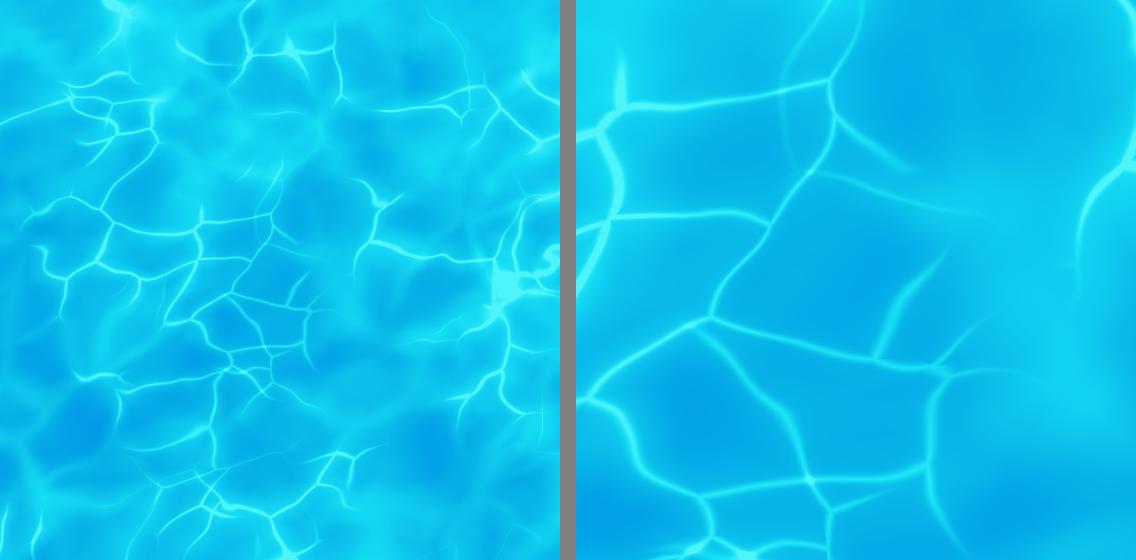
Left: the whole. Right: its middle third, enlarged.
Reproduce this texture procedurally as a Shadertoy shader.

```glsl
// Sunlit pool water: soft cyan clouds over rounded blue cells, crossed by thin
// broken light filaments. Two warped Voronoi layers give cells and filaments,
// and value noise fades them in and out.

float hash(vec2 p) {
    return fract(sin(dot(p, vec2(127.1, 311.7))) * 43758.5453);
}

vec2 hash2(vec2 p) {
    return vec2(hash(p), hash(p + 57.3));
}

float noise(vec2 p) {
    vec2 i = floor(p), f = fract(p);
    f = f * f * f * (f * (f * 6.0 - 15.0) + 10.0);
    return mix(mix(hash(i), hash(i + vec2(1, 0)), f.x),
               mix(hash(i + vec2(0, 1)), hash(i + vec2(1, 1)), f.x), f.y);
}

float fbm(vec2 p) {
    float sum = 0.0, amp = 0.5;
    for (int i = 0; i < 4; i++) {
        sum += amp * noise(p);
        p = mat2(1.6, 1.2, -1.2, 1.6) * p + 7.3;
        amp *= 0.5;
    }
    return sum / 0.9375;
}

vec2 noise2(vec2 p) {
    return vec2(noise(p), noise(p + 31.7)) - 0.5;
}

// x: gap between the two nearest seeds, y: distance to the border between them
vec2 voronoi(vec2 p) {
    vec2 cell = floor(p), near1 = vec2(9.0), near2 = vec2(9.0);
    for (int y = -2; y <= 2; y++)
    for (int x = -2; x <= 2; x++) {
        vec2 c = cell + vec2(x, y);
        vec2 r = c + hash2(c) - p;
        if (dot(r, r) < dot(near1, near1)) {
            near2 = near1;
            near1 = r;
        } else if (dot(r, r) < dot(near2, near2)) {
            near2 = r;
        }
    }
    float border = dot(0.5 * (near1 + near2), normalize(near2 - near1));
    return vec2(length(near2) - length(near1), border);
}

// Brightness added by one web of caustic light
float caustics(vec2 p, float scale, float seed) {
    vec2 warped = p + 0.075 * noise2(p * 8.0 + seed) + 0.022 * noise2(p * 25.0 + seed);
    vec2 v = voronoi(warped * scale + seed);
    float patches = smoothstep(0.25, 0.8, noise(p * 5.0 + seed * 1.7));
    float lit = smoothstep(0.48, 0.8, noise(p * 8.5 + seed * 2.3));

    float glow = 0.085 * patches * exp(-10.0 * v.x * v.x);
    float halo = 0.055 * lit * exp(-v.x / 0.12);
    float width = scale * (0.0014 + 0.0016 * lit);
    float filament = 0.15 * lit * exp(-v.y * v.y / (width * width));
    return glow + halo + filament;
}

// Deep azure through cyan to pale aqua, driven by the green level
vec3 waterColor(float g) {
    float red = 0.01 + 0.38 * max(g - 0.67, 0.0) + 0.22 * smoothstep(0.85, 1.0, g);
    float blue = 0.907 + 0.3 * max(g - 0.7, 0.0);
    return vec3(red, g, blue);
}

void mainImage(out vec4 fragColor, in vec2 fragCoord) {
    vec2 uv = fragCoord / iResolution.y;

    // Tilt and stretch so that features lean up to the right
    vec2 p = mat2(0.92, -0.39, 0.39, 0.92) * uv * vec2(1.0, 1.0);
    p.x *= 0.8;

    // Soft clouds of light
    float cloud = fbm(p * 6.0 + 0.5 * noise2(p * 9.0) + 3.0);
    float green = 0.703 + 0.25 * (cloud - 0.5);

    // Large cells and a finer web
    green += caustics(p, 6.0, 4.0);
    green += caustics(p, 9.0, 19.0);

    fragColor = vec4(waterColor(min(green, 0.96)), 1.0);
}
```
